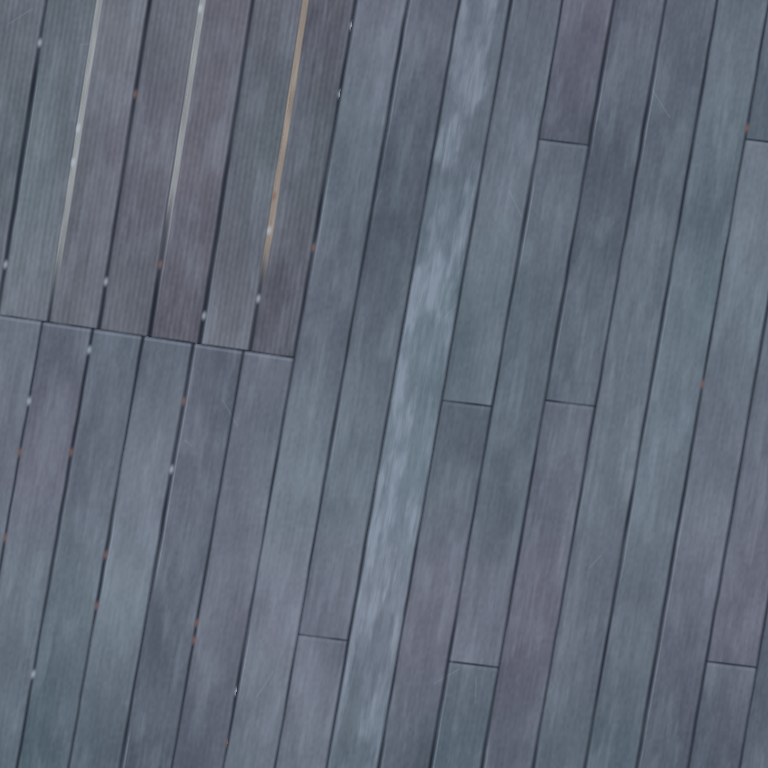
This texture is drawn by a Shadertoy shader. Its source:

```glsl
// Weathered slate-grey decking: long leaning planks split by soft dark seams.
// Planks come from a sheared, repeated coordinate; stretched noise gives
// the grain, and an older deck with wide, partly filled gaps sits top left.

const float PITCH = 0.0672;         // plank spacing
const float FIRST_SEAM = 0.0606;    // seam 0 along the top edge
const float LEAN = 0.173;           // sideways shift per unit of height
const float OLD_LEAN = 0.155;
const float OLD_PLANKS = 6.0;       // planks in the left deck
const vec2 CUT_LINE = vec2(0.410, 0.145);   // height and slope of deck break
const float BOARD_LENGTH = 0.68;
const float LONG_FROM = 12.0;       // planks past this use double boards
const float FIRST_JOINT = 0.185;
const vec2 LONE_JOINT = vec2(7.0, 0.83);    // plank, depth
const float PALE_PLANK = 8.0;
const float RIBS = 10.0;            // fine grooves per plank
const float SEAM_BLUR = 0.0026;
const int SCRATCHES = 12;
const vec3 SLATE_DARK = vec3(0.290, 0.322, 0.370);
const vec3 SLATE_LIGHT = vec3(0.470, 0.506, 0.558);
const vec3 SCUFF = vec3(0.57, 0.615, 0.68);
const vec3 GAP = vec3(0.13, 0.15, 0.19);
const vec3 SLAT_GREY = vec3(0.60, 0.62, 0.64);
const vec3 SLAT_TAN = vec3(0.60, 0.56, 0.53);
const vec3 RUST = vec3(0.52, 0.40, 0.38);
const vec3 CHIP = vec3(0.70, 0.74, 0.79);

float hash(vec2 p) {
    vec3 h = fract(p.xyx * vec3(0.1031, 0.1030, 0.0973));
    h += dot(h, h.yzx + 33.33);
    return fract((h.x + h.y) * h.z);
}

float noise(vec2 p) {
    vec2 i = floor(p), f = fract(p);
    f = f * f * (3.0 - 2.0 * f);
    return mix(mix(hash(i), hash(i + vec2(1, 0)), f.x),
               mix(hash(i + vec2(0, 1)), hash(i + vec2(1, 1)), f.x), f.y);
}

float fbm(vec2 p) {
    float sum = 0.0, weight = 0.533;
    for (int i = 0; i < 4; i++) {
        sum += weight * noise(p);
        p = p * 2.03 + 17.1;
        weight *= 0.5;
    }
    return sum;
}

// Soft-edged band of the given half width around distance zero
float band(float d, float halfWidth, float soft) {
    return 1.0 - smoothstep(halfWidth - soft, halfWidth + soft, abs(d));
}

float segment(vec2 p, vec2 a, vec2 b) {
    vec2 ab = b - a;
    return length(p - a - ab * clamp(dot(p - a, ab) / dot(ab, ab), 0.0, 1.0));
}

void mainImage(out vec4 fragColor, in vec2 fragCoord) {
    float soft = max(0.0016, 0.8 / iResolution.y);
    vec2 q = fragCoord / iResolution.y;
    q.y = 1.0 - q.y;                // depth below the top edge

    // Plank layout
    float straight = q.x + LEAN * q.y - FIRST_SEAM;
    float edge = straight - OLD_PLANKS * PITCH;
    float cut = q.y - CUT_LINE.x - CUT_LINE.y * q.x;
    bool left = edge < 0.0;
    bool old = left && cut < 0.0;
    float across = old ? straight - (LEAN - OLD_LEAN) * q.y : straight;
    float id = floor(across / PITCH);
    float seam = floor(across / PITCH + 0.5);
    float seamDist = across - seam * PITCH;
    if (old && abs(edge) < abs(seamDist)) { seam = OLD_PLANKS; seamDist = edge; }

    // Butt joints, staggered between neighbours
    float along = q.y - 0.12 * PITCH * (fract(across / PITCH) - 0.5);
    float boardLength = BOARD_LENGTH * (id > LONG_FROM ? 2.0 : 1.0);
    float turn = (along - FIRST_JOINT) / boardLength - 0.5 * mod(id, 2.0);
    float joint = 1.0, board = 0.0;
    if (left) { joint = cut; board = step(0.0, cut); }
    else if (id == LONE_JOINT.x) { joint = along - LONE_JOINT.y; board = step(0.0, joint); }
    else if (id > 8.5 && mod(id + 1.0, 5.0) < 2.5) {
        joint = (turn - floor(turn + 0.5)) * boardLength;
        board = floor(turn) + 2.0;
    }

    // Wood: board tint, blotches, grain and grooves
    vec2 key = vec2(id + 31.0, board * 7.0 + 5.0);
    float tint = hash(key), hue = hash(key + 40.7);
    float cloud = fbm(q * vec2(9.0, 6.0) + key * 3.1);
    float broad = fbm(q * 3.2 + 4.6);
    float streak = fbm(vec2(across * 200.0, q.y * 26.0 + tint * 50.0));
    float speck = noise(vec2(across * 260.0, q.y * 200.0));
    float ribs = sin(6.2832 * RIBS * across / PITCH);
    float value = 0.50 + 0.26 * (tint - 0.5) + 0.75 * (cloud - 0.5)
        + 0.45 * (broad - 0.5) + 0.26 * (streak - 0.5) + 0.14 * (speck - 0.5)
        + (old ? 0.07 : 0.02) * ribs - 0.12 * smoothstep(0.75, 1.0, q.y);
    vec3 color = mix(SLATE_DARK, SLATE_LIGHT, value);
    color += (hue - 0.5) * vec3(0.022, -0.006, 0.002);
    color += (noise(q * 5.0 + 60.0) - 0.5) * vec3(0.030, -0.006, 0.008);
    if (old) color += vec3(0.008, 0.0, -0.010);

    // Scuffs, heaviest along the middle of the pale plank
    float worn = smoothstep(0.42, 0.70, fbm(vec2(across * 50.0, q.y * 16.0) + 8.0));
    float rub = worn * (0.3 + streak) * 0.20;
    if (id == PALE_PLANK) {
        float middle = smoothstep(0.0, 0.5, q.y) * (1.0 - smoothstep(0.65, 1.05, q.y));
        rub = (0.15 + 0.25 * middle + 0.40 * worn) * (0.35 + streak);
    }
    color = mix(color, SCUFF, clamp(rub, 0.0, 0.75));
    for (int i = 0; i < SCRATCHES; i++) {
        vec2 n = vec2(float(i) * 3.7, 11.3);
        vec2 a = vec2(hash(n), hash(n + 21.0));
        vec2 b = a + 0.07 * (vec2(hash(n + 43.0), hash(n + 67.0)) - 0.5);
        color = mix(color, SCUFF, 0.28 * band(segment(q, a, b), 0.0006, soft));
    }

    // Joints: worn thin in places, with a rubbed lower edge
    float jointWear = 0.30 + 0.45 * noise(vec2(q.x * 50.0, id));
    color = mix(color, SCUFF, (left ? 0.30 : 0.12) * band(joint - 0.004, 0.0015, soft));
    color = mix(color, GAP, jointWear * band(joint, 0.0012, soft));

    // Seams: width, depth and edge wear drift along their length
    float wear = noise(vec2(seam * 9.3, q.y * 7.0));
    float fill = noise(vec2(seam * 5.7 + 20.0, q.y * 18.0));
    float gapWidth = mix(0.0010, 0.0024, wear) + (old ? 0.0008 : 0.0);
    float depth = mix(0.55, 0.95, fill);
    seamDist += 0.0010 * (noise(vec2(seam + 0.5, q.y * 30.0)) - 0.5);
    color = mix(color, SCUFF, 0.45 * smoothstep(0.55, 0.9, wear) * band(seamDist - 0.0046, 0.001, soft));
    color = mix(color, GAP, depth * band(seamDist, gapWidth, SEAM_BLUR));

    // Pale slats showing through every second old gap
    if (old && mod(seam, 2.0) > 0.5) {
        vec3 slat = mix(SLAT_GREY, SLAT_TAN, step(4.0, seam)) * (0.82 + 0.25 * streak);
        float shown = 1.0 - smoothstep(0.27, 0.39, q.y + 0.10 * (wear - 0.5));
        color = mix(color, slat, shown * band(seamDist - 0.0016, 0.0042, soft));
    }

    // Chips and rust caught in the gaps
    vec2 cell = vec2(seam + 3.0, floor(q.y * 45.0));
    float lump = length(vec2(seamDist, (fract(q.y * 45.0) - 0.5) / 45.0 * 0.5));
    float caught = step(hash(cell + 0.5), left ? 0.08 : 0.012);
    vec3 litter = mix(RUST, CHIP, step(0.45, hash(cell + 70.0)));
    color = mix(color, litter, 0.7 * caught * band(lump, 0.0026, 0.0022));

    fragColor = vec4(clamp(color, 0.0, 1.0), 1.0);
}
```
